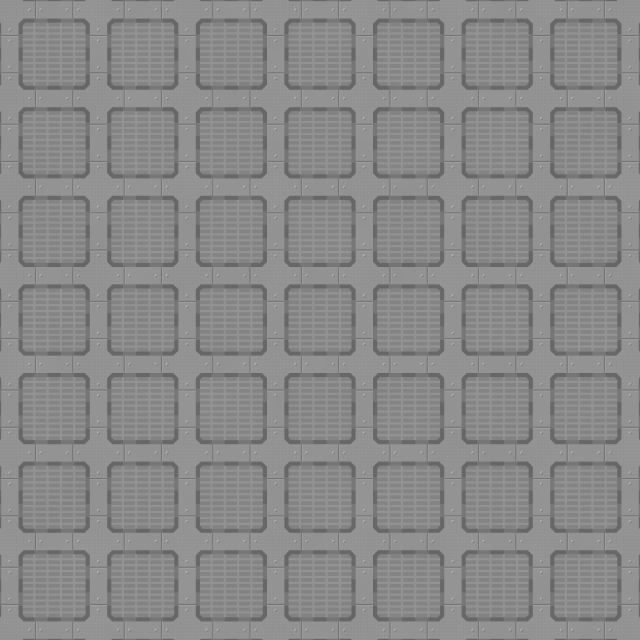
Reproduce this pattern procedurally as a Shadertoy shader.

```glsl
// Grey metal floor: octagonal grating panels sunk between riveted girders.
// One folded cell gives the panel distance, grating slots, shadowed rim,
// girder seams and rivets; faint gradient noise adds uneven wear.

const float TAU = 6.2831853;
const float REPEATS = 7.223;         // cells across the canvas, one centred

// Lengths in cell units
const float PANEL_HALF = 0.402;
const float CHAMFER = 0.058;
const float RIM_WIDTH = 0.047;
const float RIM_STEP = 0.075;        // half length of a rim segment
const vec2 SLOT_PITCH = vec2(0.15, 0.0667);
const vec2 SLOT_HALF = vec2(0.063, 0.021);
const float SEAM_POS = 0.21;
const float SEAM_WIDTH = 0.011;
const float RIVET_INNER = 0.150;
const float RIVET_OUTER = 0.275;
const float RIVET_RADIUS = 0.017;
const float TREAD_COUNT = 26.0;

// Grey levels
const float STEEL = 0.575;
const float BAR = 0.573;
const float SLOT = 0.515;
const float RIM_DARK = 0.405;
const float RIM_MID = 0.465;
const float SEAM_DARK = 0.44;
const float HIGHLIGHT = 0.66;
const float TREAD_DEPTH = 0.009;
const float WEAR_DEPTH = 0.012;

// Antialiased inside of a signed distance
float cover(float d, float px) {
    return clamp(0.5 - d / px, 0.0, 1.0);
}

vec2 hashGradient(vec2 i) {
    float a = TAU * fract(sin(dot(i, vec2(127.1, 311.7))) * 4375.85);
    return vec2(cos(a), sin(a));
}

float gradientNoise(vec2 p) {
    vec2 i = floor(p), f = p - i;
    vec2 u = f * f * f * (f * (f * 6.0 - 15.0) + 10.0);
    vec2 e = vec2(1.0, 0.0);
    float a = dot(hashGradient(i), f);
    float b = dot(hashGradient(i + e.xy), f - e.xy);
    float c = dot(hashGradient(i + e.yx), f - e.yx);
    float d = dot(hashGradient(i + e.xx), f - e.xx);
    return mix(mix(a, b, u.x), mix(c, d, u.x), u.y);
}

// Square with cut corners
float octagonDistance(vec2 p) {
    vec2 a = abs(p);
    float cut = (a.x + a.y - 2.0 * PANEL_HALF + CHAMFER) * 0.7071;
    return max(max(a.x, a.y) - PANEL_HALF, cut);
}

float gratingShade(vec2 p, float px) {
    vec2 q = p - SLOT_PITCH * round(p / SLOT_PITCH);
    vec2 d = abs(q) - SLOT_HALF;
    float slot = cover(d.x, px) * cover(d.y, px);
    return mix(BAR, SLOT, slot);
}

// Rim segments alternate between dark and mid grey; corners stay dark
float rimShade(vec2 p, float px) {
    float along = min(abs(p.x), abs(p.y));
    return mix(RIM_DARK, RIM_MID, cover(abs(along - 2.0 * RIM_STEP) - RIM_STEP, px));
}

// Dark groove with a lit lip on its positive side
float addSeam(float shade, float offset, float px) {
    float w = 0.5 * SEAM_WIDTH;
    shade = mix(shade, HIGHLIGHT, 0.6 * cover(abs(offset - 2.0 * w) - w, px));
    return mix(shade, SEAM_DARK, cover(abs(offset) - w, px));
}

// Small dome lit from the upper left
float addRivet(float shade, vec2 q, float px) {
    float light = dot(q, vec2(-0.7071, 0.7071)) / RIVET_RADIUS;
    float dome = mix(0.48, 0.69, smoothstep(-0.7, 0.5, light));
    return mix(shade, dome, cover(length(q) - RIVET_RADIUS, px));
}

float girderShade(vec2 p, float px) {
    vec2 a = abs(p), s = sign(p);
    vec2 tread = sin(TAU * TREAD_COUNT * 0.5 * vec2(p.x + p.y, p.x - p.y));
    float crossing = step(SEAM_POS, min(a.x, a.y));
    float shade = STEEL + TREAD_DEPTH * tread.x * tread.y * crossing;

    // Seams across the horizontal and vertical girders
    shade = addSeam(shade, p.x - s.x * SEAM_POS, px);
    shade = addSeam(shade, s.y * SEAM_POS - p.y, px);

    // Rivets on both sides of each seam, along the girder centre lines
    vec2 nearest = mix(vec2(RIVET_INNER), vec2(RIVET_OUTER), step(SEAM_POS, a));
    vec2 along = p - s * nearest, across = p - 0.5 * s;
    shade = addRivet(shade, vec2(along.x, across.y), px);
    return addRivet(shade, vec2(across.x, along.y), px);
}

void mainImage(out vec4 fragColor, in vec2 fragCoord) {
    float px = REPEATS / iResolution.y;
    vec2 grid = (fragCoord - 0.5 * iResolution.xy) * px;
    vec2 p = fract(grid + 0.5) - 0.5;
    float d = octagonDistance(p);

    // Grating, then its rim, then the girders on top
    float shade = gratingShade(p, px);
    shade = mix(rimShade(p, px), shade, cover(d + RIM_WIDTH, px));
    shade = mix(girderShade(p, px), shade, cover(d, px));

    shade += WEAR_DEPTH * gradientNoise(grid * 1.7 + 40.0);
    fragColor = vec4(vec3(shade), 1.0);
}
```
